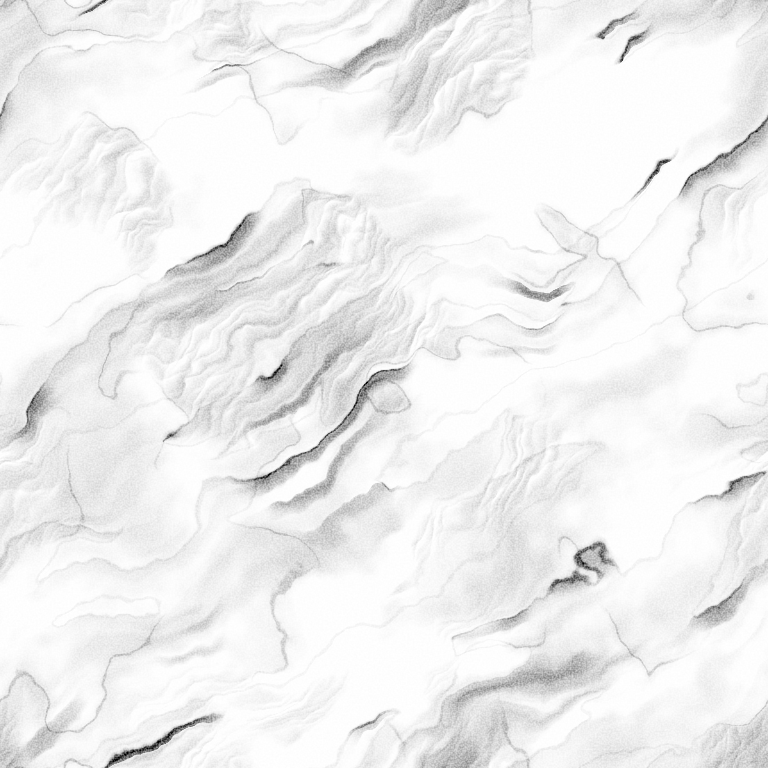
A Shadertoy shader for this texture:

```glsl
// White marble with slanted smoky veins, hairline cracks and crumpled folds, tiling.

// Integer shears of determinant one: they stretch noise along a slant and still wrap.
const mat2 EVEN = mat2(1.0);
const mat2 SLANT = mat2(1.0, -1.0, -1.0, 2.0);
const mat2 STEEP = mat2(2.0, -1.0, -1.0, 1.0);

float hash(vec2 c) {
    vec3 h = fract(vec3(c.xyx) * 0.1031);
    h += dot(h, h.yzx + 33.33);
    return fract((h.x + h.y) * h.z);
}

// Slope at a lattice cell, wrapped after n cells
float slope(vec2 cell, vec2 offset, float n) {
    cell -= n * floor((cell + 0.5) / n);
    float a = 6.28319 * hash(cell + 1.7 * n);
    return dot(vec2(cos(a), sin(a)), offset);
}

// Gradient noise with n cells per canvas
float noise(vec2 p, float n) {
    p *= n;
    vec2 i = floor(p), f = p - i, e = vec2(1.0, 0.0);
    vec2 u = f * f * f * (f * (f * 6.0 - 15.0) + 10.0);
    return mix(mix(slope(i, f, n), slope(i + e, f - e, n), u.x),
               mix(slope(i + e.yx, f - e.yx, n), slope(i + 1.0, f - 1.0, n), u.x), u.y);
}

float fbm(vec2 p, float n, int octaves) {
    float sum = 0.0, amp = 1.0;
    for (int i = 0; i < octaves; i++) {
        sum += amp * noise(p + 0.19 * float(i), n);
        amp *= 0.48;
        n *= 2.0;
    }
    return sum;
}

// Signed distance to a noise contour in x, its direction in yz
vec3 contour(vec2 p, mat2 shear, float n) {
    vec2 e = vec2(0.004, 0.0);
    float f = fbm(shear * p, n, 3);
    vec2 g = vec2(fbm(shear * (p + e), n, 3), fbm(shear * (p + e.yx), n, 3)) - f;
    g /= e.x;
    return vec3(f, g) / max(length(g), 1.8);
}

// A thin raised crease on gently sloping sides
float crease(float s) {
    return 0.1 * exp(-sqrt(s * s + 0.0003) / 0.07) - 0.45 * sqrt(s * s + 0.0006);
}

// Height of the crumpled folds
float folds(vec2 p) {
    float sum = 0.0, amp = 1.0, n = 5.0;
    for (int i = 0; i < 3; i++) {
        sum += amp * crease(noise(STEEP * p + 0.23 * float(i), n));
        sum += 0.8 * amp * crease(noise(SLANT * p + 0.41 * float(i), n));
        amp *= 0.6;
        n *= 2.0;
    }
    return sum;
}

void mainImage(out vec4 fragColor, in vec2 fragCoord) {
    vec2 uv = fragCoord / iResolution.xy;
    vec2 warp = vec2(fbm(uv, 3.0, 6), fbm(uv + 0.37, 3.0, 6));
    vec2 p = uv + 0.1 * warp;

    // Soft haze and broad slanted smudges
    float cloud = fbm(p + 0.13, 3.0, 4) + 0.6 * fbm(SLANT * p + 0.71, 4.0, 4);
    float wisps = clamp(0.8 + 1.2 * fbm(SLANT * p + 0.33, 9.0, 4), 0.1, 1.7);
    float smudge = smoothstep(0.2, 0.75, fbm(SLANT * p + 0.57, 3.0, 5));
    float dark = 0.16 * smoothstep(-0.12, 0.85, cloud) + 0.36 * smudge * wisps;

    // Hairline outlines with a faint halo on one side
    vec3 outline = contour(p + 0.29, EVEN, 4.0);
    float hairMask = smoothstep(-0.2, 0.25, fbm(uv + 0.81, 5.0, 3));
    float halo = outline.x > 0.0 ? exp(-outline.x / 0.035) : exp(outline.x / 0.008);
    float hair = 1.0 - smoothstep(0.0004, 0.0028, abs(outline.x));
    dark += hairMask * (0.06 * halo + 0.13 * hair);

    // Crumpled areas inside the outlines, lit from the upper left
    float crumple = smoothstep(-0.15, 0.2, fbm(p + 0.62, 3.0, 4));
    crumple *= smoothstep(-0.004, 0.014, outline.x);
    vec2 q = uv + 0.11 * warp;
    float relief = folds(q) - folds(q + vec2(-0.0025, 0.0018));
    dark += crumple * (0.055 + 0.85 * clamp(relief, -0.12, 0.14));

    // Ledges: crisp upper edge, smoke fading below, pale rim above
    vec3 ledge = contour(p, SLANT, 3.0);
    float facing = smoothstep(0.1, 0.75, -ledge.z);
    float patchy = smoothstep(0.0, 0.34, fbm(uv + 0.47, 5.0, 3));
    float smoke = exp(-max(ledge.x, 0.0) / 0.032) * smoothstep(-0.007, 0.004, ledge.x);
    float crack = 1.0 - smoothstep(0.0006, 0.003, abs(ledge.x));
    float rim = exp(-abs(ledge.x) / 0.02) * (1.0 - smoothstep(-0.004, 0.0, ledge.x));
    dark *= 1.0 - 0.5 * facing * rim;
    dark += facing * smoke * wisps * (0.03 + 0.38 * patchy);
    dark += crack * (0.04 + 0.34 * patchy * facing);

    // Mottling and fine grain, stronger where the stone is darker
    dark += 0.016 * fbm(uv + 0.55, 36.0, 2);
    float grain = noise(uv, 430.0) + 0.4 * noise(uv + 0.5, 230.0);
    dark = max(dark - 0.01, 0.0) * (1.0 + 0.6 * grain) + 0.012 * grain;

    fragColor = vec4(vec3(clamp(0.995 - dark, 0.0, 1.0)), 1.0);
}
```
